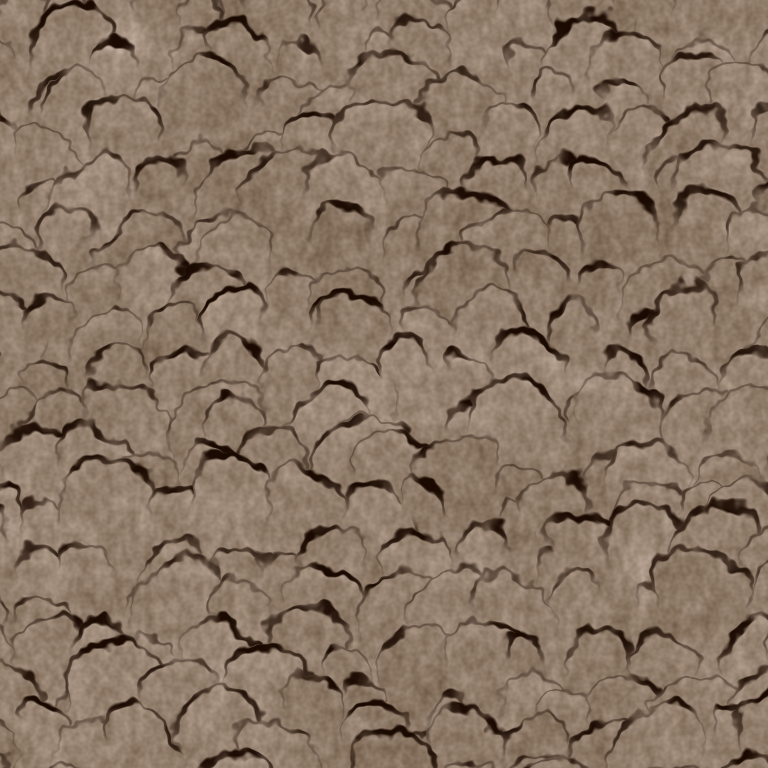
This texture is drawn by a Shadertoy shader. Its source:

```glsl
// Dry cracked mud: ragged dome-topped plates overlap downwards like scales.
// Plates are painted row by row from the top; each opens a dark crack along its
// upper rim that thins out on the flanks, and noise adds tint and grain.

#define PLATE_PITCH vec2(0.083, 0.060)
#define PLATE_RADIUS vec2(0.047, 0.040)
#define CRACK_HALF_WIDTH 0.0043
#define EDGE_SOFTNESS 0.0026
#define RAGGEDNESS 0.0085
#define GRAIN 1.35
#define MUD_COLOR vec3(0.578, 0.498, 0.428)
#define TONE_STEP vec3(0.068, 0.068, 0.072)
#define CRACK_COLOR vec3(0.10, 0.035, 0.0)

vec2 hash2(vec2 p) {
    vec3 h = fract(p.xyx * vec3(0.1031, 0.1030, 0.0973));
    h += dot(h, h.yzx + 33.33);
    return fract((h.xx + h.yz) * h.zy);
}

vec2 gradientAt(vec2 cell) {
    float angle = 6.2832 * hash2(cell + 71.0).x;
    return vec2(cos(angle), sin(angle));
}

float gradientNoise(vec2 p) {
    vec2 i = floor(p), f = fract(p);
    vec2 u = f * f * f * (f * (f * 6.0 - 15.0) + 10.0);
    vec2 e = vec2(1.0, 0.0);
    float bottom = mix(dot(gradientAt(i), f),
                       dot(gradientAt(i + e), f - e), u.x);
    float top = mix(dot(gradientAt(i + e.yx), f - e.yx),
                    dot(gradientAt(i + 1.0), f - 1.0), u.x);
    return mix(bottom, top, u.y);
}

vec2 noisePair(vec2 p) {
    return vec2(gradientNoise(p), gradientNoise(p + 47.3));
}

// Approximate signed distance to an ellipse with straight sides below its centre.
float domeDistance(vec2 q, vec2 radius) {
    q.y = max(q.y, 0.0);
    float k = length(q / radius);
    return (k - 1.0) * k / (length(q / (radius * radius)) + 0.001);
}

// Returns crack darkness, plate tint and rim light.
vec3 plates(vec2 p) {
    vec3 surface = vec3(0.0);
    float row = floor(p.y / PLATE_PITCH.y);
    float opening = gradientNoise(p * 15.0 + 9.0)
                  + 0.5 * gradientNoise(p * 42.0 + 3.0);

    for (int j = 2; j >= -2; j--) {
        float y = row + float(j);
        float shift = 0.5 * mod(y, 2.0);
        float column = floor(p.x / PLATE_PITCH.x - shift);
        for (int i = -2; i <= 2; i++) {
            vec2 id = vec2(column + float(i), y);
            vec2 jitter = hash2(id + 17.0);
            vec2 traits = hash2(id + 139.0);
            vec2 center = (id + vec2(shift, 0.0) + 0.1 + 0.8 * jitter) * PLATE_PITCH;
            vec2 radius = PLATE_RADIUS * mix(0.55, 1.35, traits.x);
            vec2 q = p - center;
            q.y -= q.x * (traits.y - 0.5) * 0.7;
            float d = domeDistance(q, radius);
            float height = q.y / radius.y;

            // The plate hides whatever lies behind it.
            float body = (1.0 - smoothstep(-EDGE_SOFTNESS, EDGE_SOFTNESS, d))
                       * smoothstep(-1.5, -0.6, height);
            float tint = fract(traits.y * 7.0 + jitter.x) - 0.5;
            float rim = exp(-abs(d + 0.008) / 0.006) * smoothstep(0.0, 0.8, height);
            surface = mix(surface, vec3(0.0, tint, rim), body);

            // The crack is widest on top and breaks up along the rim.
            float up = smoothstep(0.0, 0.85, height);
            float open = smoothstep(-0.28, 0.42, opening + 0.5 * (jitter.y - 0.5));
            float width = CRACK_HALF_WIDTH * mix(0.2, 1.15, open) * mix(0.4, 1.0, up);
            float line = 1.0 - smoothstep(width * 0.5, width + EDGE_SOFTNESS, abs(d));
            line *= mix(0.35, 1.0, open) * mix(0.55, 1.0, up);
            line *= smoothstep(-0.7, 0.2, height);
            surface.x = max(surface.x, line);
        }
    }
    return surface;
}

void mainImage(out vec4 fragColor, in vec2 fragCoord) {
    vec2 uv = fragCoord / iResolution.y;

    // Ragged outlines from three scales of displacement.
    vec2 p = uv + RAGGEDNESS * (2.2 * noisePair(uv * 11.0)
                              + 1.5 * noisePair(uv * 31.0 + 5.0)
                              + 0.8 * noisePair(uv * 75.0 + 8.0));
    vec3 surface = plates(p);

    // Broad stains, soft lumps and fine, slightly upright grain.
    float tone = 0.8 * surface.y + 0.5 * surface.z - 0.1;
    tone += 0.8 * gradientNoise(uv * 5.0 + 2.0);
    tone += 1.1 * gradientNoise(uv * vec2(34.0, 25.0));
    tone += GRAIN * gradientNoise(uv * vec2(95.0, 65.0) + 13.0);
    tone += 0.6 * GRAIN * gradientNoise(uv * 170.0 + 29.0);
    tone += 1.6 * smoothstep(0.38, 0.65, gradientNoise(uv * 9.0 + 21.0));

    vec3 color = MUD_COLOR + TONE_STEP * tone;
    color = mix(color, CRACK_COLOR, surface.x);
    fragColor = vec4(color, 1.0);
}
```
